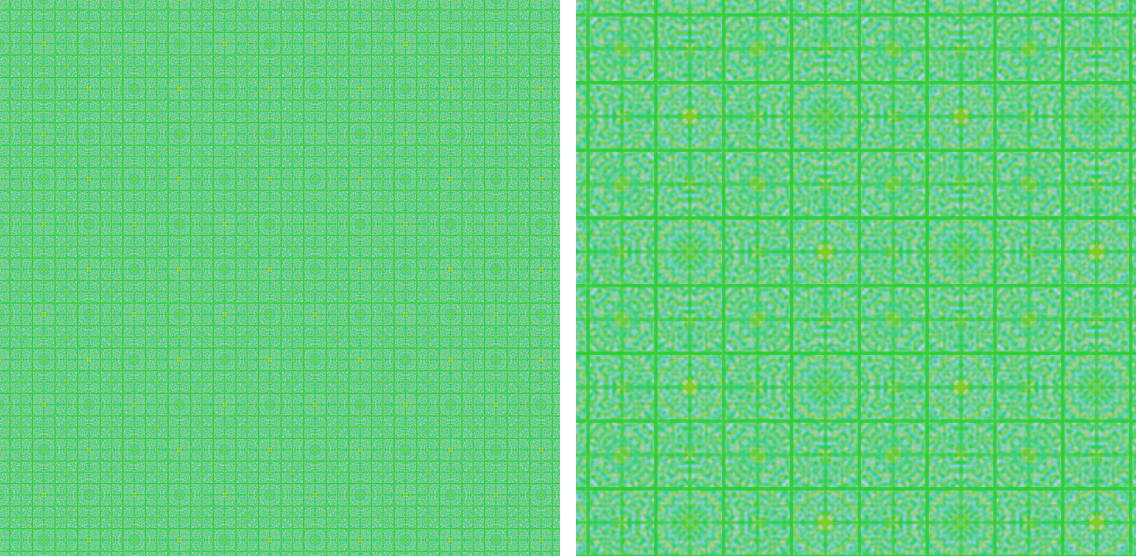
Left, the full canvas; right, a detail of the centre.
A WebGL 1 fragment shader for this pattern:

```glsl
precision highp float;
// Fine green lattice of mirrored mosaic cells, with small gold stars and teal ringed medallions.

uniform vec2 u_resolution;

const vec2 REPEATS = vec2(12.387, 12.323);    // cells across and down
const vec2 STAR_ORIGIN = vec2(1.968, 0.355);  // one star centre, in cells
const float GREEN = 0.81;                     // green is shared by all tones
const vec2 BASE_RB = vec2(0.435, 0.57);       // mean red and blue of the mosaic
const vec2 LINE_RB = vec2(0.12, 0.14);
const vec2 GOLD_RB = vec2(0.52, 0.08);
const vec2 TEAL_RB = vec2(0.12, 0.56);
const vec2 CREAM_RB = vec2(0.74, 0.50);
const float LINE_HALF_WIDTH = 0.012;
const float GRAIN_SCALE = 29.0;
const float GRAIN_AMOUNT = 0.54;
const float RED_FOLLOWS_BLUE = 0.3;
const float ARC_AMOUNT = 0.045;
const float STAR_RADIUS = 0.10;
const float RING_RADIUS = 0.10;
const float TAU = 6.2831853;

vec2 gradientAt(vec2 cell) {
  float h = fract(sin(dot(cell, vec2(127.1, 311.7))) * 43758.5);
  return vec2(cos(TAU * h), sin(TAU * h));
}

float gradientNoise(vec2 p) {
  vec2 i = floor(p);
  vec2 f = fract(p);
  vec2 u = f * f * f * (f * (f * 6.0 - 15.0) + 10.0);
  vec2 e = vec2(1.0, 0.0);
  float a = dot(gradientAt(i), f);
  float b = dot(gradientAt(i + e.xy), f - e.xy);
  float c = dot(gradientAt(i + e.yx), f - e.yx);
  float d = dot(gradientAt(i + e.xx), f - e.xx);
  return mix(mix(a, b, u.x), mix(c, d, u.x), u.y);
}

// Mirrors the plane into one triangle between star, crossing and medallion.
vec2 foldCell(vec2 p) {
  vec2 q = abs(mod(p + 1.0, 2.0) - 1.0);
  if (q.x + q.y > 1.0) q = 1.0 - q.yx;
  return vec2(max(q.x, q.y), min(q.x, q.y));
}

// Distance to the nearest multiple of the period, on each axis.
vec2 periodicDistance(vec2 p, float period) {
  return abs(fract(p / period + 0.5) - 0.5) * period;
}

float coverage(float dist, float pixel) {
  return clamp(0.5 - dist / pixel, 0.0, 1.0);
}

float gridLines(vec2 p, float period, float pixel) {
  vec2 d = periodicDistance(p, period);
  return coverage(min(d.x, d.y) - LINE_HALF_WIDTH, pixel);
}

// Arcs around the centres of successively halved cells, for red and blue.
vec2 nestedArcs(vec2 p) {
  vec2 sum = vec2(0.0);
  float period = 1.0;
  for (int i = 0; i < 3; i++) {
    vec2 d = periodicDistance(p, period);
    float r2 = dot(d, d) / period;
    sum += cos(TAU * (vec2(17.0, 21.0) * r2 + vec2(0.1, 0.35)));
    period *= 0.5;
  }
  return sum;
}

void main() {
  vec2 p = gl_FragCoord.xy / u_resolution * REPEATS - STAR_ORIGIN;
  float pixel = REPEATS.x / u_resolution.x;
  vec2 q = foldCell(p);

  // Mirrored mosaic grain
  vec2 grain = vec2(gradientNoise(q * GRAIN_SCALE + 3.3),
                    gradientNoise(q * GRAIN_SCALE + 51.7));
  grain.x = mix(grain.x, grain.y, RED_FOLLOWS_BLUE);
  vec2 rb = BASE_RB + GRAIN_AMOUNT * grain + ARC_AMOUNT * nestedArcs(p);

  // Teal dashes along the axes and a cream dotted halo round each star
  float starDist = length(q);
  float angle = atan(q.y, q.x);
  float dash = coverage(q.y - 0.03, pixel) * smoothstep(0.24, 0.28, q.x)
             * (1.0 - smoothstep(0.38, 0.44, q.x));
  rb = mix(rb, TEAL_RB, 0.30 * dash);
  float halo = coverage(abs(starDist - 0.21) - 0.012, pixel);
  rb = mix(rb, CREAM_RB, 0.4 * halo * smoothstep(-0.2, 0.4, cos(angle * 16.0)));

  // Grid lines, from finest to boldest
  rb = mix(rb, LINE_RB, 0.18 * gridLines(p, 0.125, pixel));
  rb = mix(rb, LINE_RB, 0.40 * gridLines(p, 0.25, pixel));
  rb = mix(rb, LINE_RB, 0.48 * gridLines(p + 0.25, 0.5, pixel));
  rb = mix(rb, LINE_RB, 0.25 * gridLines(p + vec2(0.25, -0.25), 1.0, pixel));

  // Ringed medallions
  vec2 m = abs(q - 0.5);
  float medalDist = length(m);
  rb = mix(rb, TEAL_RB, 0.40 * coverage(abs(medalDist - RING_RADIUS) - 0.013, pixel));
  float medalCross = max(min(m.x, m.y) - 0.010, max(m.x, m.y) - 0.055);
  rb = mix(rb, GOLD_RB, 0.55 * coverage(medalCross, pixel));

  // Four-pointed stars
  float points = sqrt(q.x) + sqrt(q.y);
  float star = min(points * points - STAR_RADIUS, starDist - 0.03);
  rb = mix(rb, GOLD_RB, 0.75 * coverage(star, pixel));

  rb = clamp(rb, 0.04, 0.92);
  gl_FragColor = vec4(rb.x, GREEN, rb.y, 1.0);
}
```
